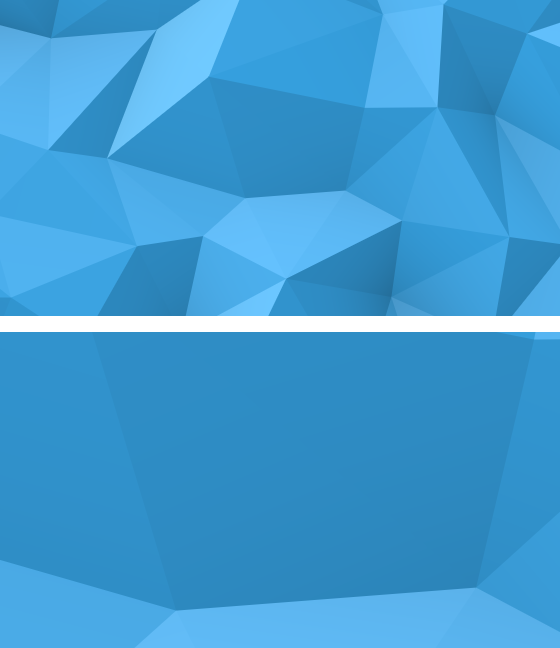
Top: the whole. Bottom: its middle third, enlarged.
Give the GLSL for this background, as a WebGL 2 fragment shader.

```glsl
#version 300 es
precision highp float;
// Low-poly relief of softly shaded blue triangular facets.

uniform vec2 u_resolution;
out vec4 fragColor;

#define CELLS 3.4        // mesh cells per canvas height
#define JITTER 0.38      // vertex displacement, below 0.5 of a cell
#define TILT 0.22        // rotation of the mesh in radians
#define SEED 17.0        // selects the arrangement
#define CONTRAST 2.05    // tonal spread between facets
#define BIAS 0.03        // overall lightness shift
#define OCCLUSION 0.20   // darkening inside the valleys
#define LIGHT_DIR vec2(0.80, -0.60)

const vec3 SHADOW_BLUE = vec3(0.160, 0.495, 0.695);
const vec3 MID_BLUE = vec3(0.210, 0.625, 0.870);
const vec3 LIGHT_BLUE = vec3(0.46, 0.805, 1.04);
const float MID_TONE = 0.48;

vec3 hash3(vec2 p) {
    vec3 q = fract(vec3(p.xyx + SEED) * vec3(0.1031, 0.1030, 0.0973));
    q += dot(q, q.yxz + 33.33);
    return fract((q.xxy + q.yzz) * q.zyx);
}

// Mesh vertex: position in xy, height in z.
vec3 meshVertex(vec2 id) {
    vec3 h = hash3(id);
    return vec3(id + JITTER * (2.0 * h.xy - 1.0), h.z);
}

float cross2(vec2 a, vec2 b) {
    return a.x * b.y - a.y * b.x;
}

float signedArea(vec3 a, vec3 b, vec3 c) {
    return cross2(b.xy - a.xy, c.xy - a.xy);
}

// Signed distance to the line ab, negative on its left side.
float edgeDistance(vec2 p, vec2 a, vec2 b) {
    return -cross2(normalize(b - a), p - a);
}

vec3 blueRamp(float tone) {
    vec3 lower = mix(SHADOW_BLUE, MID_BLUE, clamp(tone / MID_TONE, 0.0, 1.0));
    return mix(lower, LIGHT_BLUE, clamp((tone - MID_TONE) / (1.0 - MID_TONE), 0.0, 1.0));
}

// Colour of one counter-clockwise triangle, premultiplied by its coverage.
vec4 facet(vec2 p, vec3 a, vec3 b, vec3 c, float pixel) {
    float d = max(edgeDistance(p, a.xy, b.xy),
              max(edgeDistance(p, b.xy, c.xy), edgeDistance(p, c.xy, a.xy)));
    float coverage = clamp(0.5 - d / pixel, 0.0, 1.0);
    if (coverage <= 0.0) return vec4(0.0);

    // Slope of the plane through the three vertices
    vec3 u = b - a;
    vec3 v = c - a;
    vec2 slope = vec2(u.z * v.y - v.z * u.y, v.z * u.x - u.z * v.x)
               / max(cross2(u.xy, v.xy), 0.001);

    // Directional light with soft saturation
    float lit = CONTRAST * dot(slope, LIGHT_DIR);
    float tone = 0.5 + BIAS + 0.5 * lit * inversesqrt(1.0 + lit * lit);

    // Valleys receive less ambient light
    float height = clamp(a.z + dot(slope, p - a.xy), 0.0, 1.0);
    float valley = pow(1.0 - height, 3.0);
    vec3 color = min(blueRamp(tone), 1.0) * (1.0 - OCCLUSION * valley);
    return vec4(color, 1.0) * coverage;
}

void main() {
    float pixel = CELLS / u_resolution.y;
    vec2 p = gl_FragCoord.xy * pixel;
    p = mat2(cos(TILT), sin(TILT), -sin(TILT), cos(TILT)) * p;
    vec2 cell = floor(p);

    vec4 sum = vec4(0.0);
    for (int y = -1; y <= 1; y++) {
        for (int x = -1; x <= 1; x++) {
            vec2 id = cell + vec2(x, y);
            vec3 a = meshVertex(id);
            vec3 b = meshVertex(id + vec2(1.0, 0.0));
            vec3 c = meshVertex(id + vec2(1.0, 1.0));
            vec3 d = meshVertex(id + vec2(0.0, 1.0));

            // Split along the diagonal that gives the fuller triangles
            float splitAC = min(signedArea(a, b, c), signedArea(a, c, d));
            float splitBD = min(signedArea(a, b, d), signedArea(b, c, d));
            if (splitAC > splitBD) {
                sum += facet(p, a, b, c, pixel) + facet(p, a, c, d, pixel);
            } else {
                sum += facet(p, a, b, d, pixel) + facet(p, b, c, d, pixel);
            }
        }
    }
    fragColor = vec4(sum.rgb / max(sum.a, 0.0001), 1.0);
}
```
